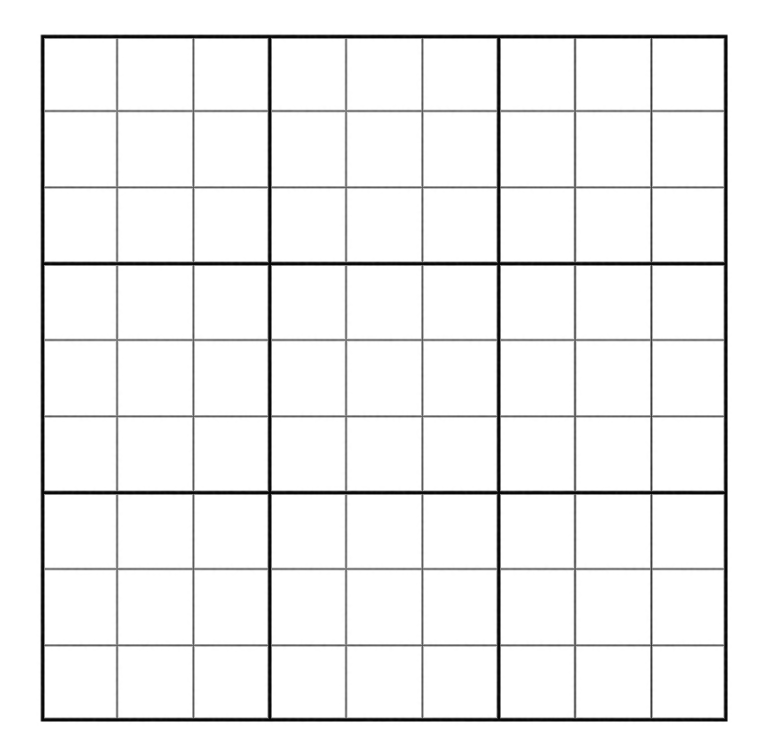
Write a WebGL 2 fragment shader that draws this pattern.

```glsl
#version 300 es
precision highp float;
// A ruled grid of nine by nine square cells on white, grouped three by three.
// Each axis finds its nearest rule; every third rule is thick and black, the
// others are fine and grey. Faint gradient noise mottles the paper and ink.

uniform vec2 u_resolution;
out vec4 outColor;

// Lengths are fractions of the canvas height
const float CELLS = 9.0;
const float GROUP = 3.0;
const float PITCH = 0.1015;
const float FRAME_HALF = 0.4542;       // frame sits slightly inside the last pitch
const vec2 CENTRE_SHIFT = vec2(0.0003, -0.0029);
const float THICK_WIDTH = 0.0047;
const float FINE_WIDTH = 0.0024;
const float SOFTNESS = 0.0024;
const vec3 PAPER = vec3(1.0);
const vec3 INK = vec3(0.03);
const float FINE_STRENGTH = 0.70;
const float LAST_GROUP_STRENGTH = 0.84; // upright fine rules on the right
const float INK_MOTTLE = 0.06;
const float HALO = 0.025;
const float HALO_REACH = 0.012;
const float NOISE_SCALE = 170.0;

vec2 hashGradient(vec2 cell) {
  vec3 h = fract(cell.xyx * vec3(0.1031, 0.1030, 0.0973));
  h += dot(h, h.yzx + 33.33);
  float angle = 6.28318 * fract((h.x + h.y) * h.z);
  return vec2(cos(angle), sin(angle));
}

float gradientNoise(vec2 p) {
  vec2 i = floor(p);
  vec2 f = p - i;
  vec2 u = f * f * f * (f * (f * 6.0 - 15.0) + 10.0);
  vec2 e = vec2(0.0, 1.0);
  float a = dot(hashGradient(i), f);
  float b = dot(hashGradient(i + e.yx), f - e.yx);
  float c = dot(hashGradient(i + e.xy), f - e.xy);
  float d = dot(hashGradient(i + e.yy), f - e.yy);
  return mix(mix(a, b, u.x), mix(c, d, u.x), u.y);
}

float coverage(float signedDistance, float soft) {
  return clamp(0.5 - signedDistance / soft, 0.0, 1.0);
}

// Index of the rule nearest to a coordinate
float ruleIndex(float x) {
  return clamp(floor(x / PITCH + 0.5 * CELLS + 0.5), 0.0, CELLS);
}

float ruleDistance(float x, float index) {
  float place = (index - 0.5 * CELLS) * PITCH;
  return abs(x - clamp(place, -FRAME_HALF, FRAME_HALF));
}

// Ink laid by the rule nearest to x, ending at the frame along the other axis
float ruleInk(float x, float along, float fineStrength, float soft) {
  float index = ruleIndex(x);
  bool thick = mod(index, GROUP) < 0.5;
  float width = thick ? THICK_WIDTH : FINE_WIDTH;
  float strength = thick ? 1.0 : fineStrength;
  float line = coverage(ruleDistance(x, index) - 0.5 * width, soft);
  float extent = coverage(abs(along) - FRAME_HALF - 0.5 * THICK_WIDTH, soft);
  return line * extent * strength;
}

void main() {
  vec2 p = (gl_FragCoord.xy - 0.5 * u_resolution) / u_resolution.y - CENTRE_SHIFT;
  float soft = max(SOFTNESS, 1.0 / u_resolution.y);

  // Rules on both axes, darker upright ones in the last group
  float lastGroup = step(CELLS - GROUP + 0.5, ruleIndex(p.x));
  float uprightStrength = mix(FINE_STRENGTH, LAST_GROUP_STRENGTH, lastGroup);
  float upright = ruleInk(p.x, p.y, uprightStrength, soft);
  float level = ruleInk(p.y, p.x, FINE_STRENGTH, soft);
  float ink = max(upright, level);

  // Slight unevenness in the ink and a faint halo beside the rules
  float noise = gradientNoise(p * NOISE_SCALE);
  vec2 gap = vec2(ruleDistance(p.x, ruleIndex(p.x)), ruleDistance(p.y, ruleIndex(p.y)));
  vec2 outside = max(abs(p) - FRAME_HALF, 0.0);
  float nearest = max(min(gap.x, gap.y), max(outside.x, outside.y));
  float halo = HALO * max(noise, 0.0) * (1.0 - smoothstep(0.0, HALO_REACH, nearest));
  ink = clamp(ink * (1.0 + INK_MOTTLE * noise) + halo * (1.0 - ink), 0.0, 1.0);

  outColor = vec4(mix(PAPER, INK, ink), 1.0);
}
```
